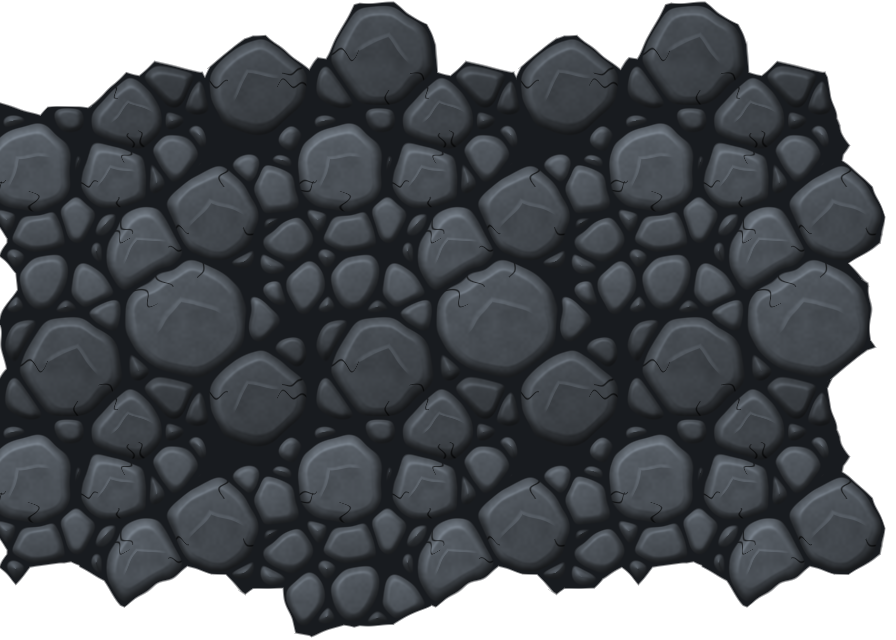
Give the GLSL for this texture, as a Shadertoy shader.

```glsl
// A ragged island of slate rubble: one square tile of boulders and pebbles, repeated.
// Stones are cells of a wrapped power diagram; the exact distance to each cell wall
// gives joints, bevels and outline. Only stones centred on the island are kept.

const float TILES_DOWN = 2.056;      // tiles over the canvas height
const float JOINT = 0.006;           // half width of the dark joints
const float ROUNDING = 0.010;        // softness of stone corners
const float BEVEL = 0.024;           // width of the chamfered rim
const float WOBBLE = 0.014;          // unevenness of the stone edges
const float CRACK = 0.0028;          // half width of cracks
const vec2 LIGHT = vec2(-0.37, 0.93);
const vec3 SLATE = vec3(0.93, 1.0, 1.08);
const vec3 JOINT_COLOR = vec3(0.095, 0.105, 0.12);
const vec3 PAPER = vec3(1.0);
const int GRID = 7;                  // pebbles per tile side
const int BOULDERS = 16;
const int STONES = BOULDERS + GRID * GRID;

// Boulders: centre in the tile, radius
const vec3 BOULDER[BOULDERS] = vec3[](
    vec3(.60, .03, .20), vec3(.69, .36, .155), vec3(.46, .25, .135), vec3(.23, .88, .17),
    vec3(.82, .78, .15), vec3(.09, .51, .15), vec3(.42, .69, .12), vec3(.55, .78, .09),
    vec3(.37, .49, .11), vec3(.88, .44, .09), vec3(.14, .15, .09), vec3(.12, .31, .085),
    vec3(.28, .12, .075), vec3(.92, .29, .085), vec3(.99, .14, .075), vec3(.56, .56, .08));

vec2 hash2(vec2 p) {
    vec3 q = fract(p.xyx * vec3(.1031, .1030, .0973));
    q += dot(q, q.yzx + 33.33);
    return fract((q.xx + q.yz) * q.zy);
}

// Value noise that repeats after a whole period
float noise(vec2 p, float period) {
    vec2 i = floor(p), f = fract(p), o = vec2(0, 1);
    f *= f * (3.0 - 2.0 * f);
    return mix(mix(hash2(mod(i, period)).x, hash2(mod(i + o.yx, period)).x, f.x),
               mix(hash2(mod(i + o.xy, period)).x, hash2(mod(i + o.yy, period)).x, f.x), f.y);
}

vec2 direction(float angle) { return vec2(cos(angle), sin(angle)); }

// Centre and radius of a stone; pebbles sit on a jittered grid
vec3 stone(int i) {
    if (i < BOULDERS) return BOULDER[i];
    int k = i - BOULDERS;
    vec2 cell = vec2(k % GRID, k / GRID);
    vec2 centre = (cell + 0.15 + 0.7 * hash2(cell + 3.0)) / float(GRID);
    return vec3(centre, mix(0.03, 0.065, hash2(cell + 19.0).x));
}

// Is a stone centre on the island?
bool onIsland(vec2 c) {
    float bump = (c.x - 1.105) / 0.262;
    float bottom = 0.213 - 0.168 * exp(-bump * bump);
    float top = 1.85 + 0.0375 * cos(6.2832 * (c.x - 1.235)) - 0.6 * max(0.0, 0.41 - c.x);
    return c.x > 0.03 && c.x < 2.75 && c.y > bottom && c.y < top;
}

// Brightness of a stone face; a: offset from centre, s: depth from rim, n: outward normal
float stoneShade(vec2 a, float r, float s, vec2 n, vec2 seed, float height, float px) {
    vec2 q = a / r, rnd = hash2(seed);
    float facing = dot(n, LIGHT);
    float tone = 0.315 + 0.05 * (rnd.x - 0.5) - 0.06 * smoothstep(0.24, 0.06, abs(height - 0.82));
    float v = tone * (1.0 + 0.15 * clamp(dot(q, LIGHT), -1.0, 1.0));

    // Chamfer, its bright ridge, and shadow towards the joint
    float width = BEVEL * clamp(r / 0.12, 0.5, 1.2);
    v += 0.075 * facing * (1.0 - smoothstep(width - 0.004, width + 0.006, s));
    float ridge = (s - width) / 0.005;
    v += 0.07 * exp(-ridge * ridge) * max(facing, 0.0);
    v *= mix(0.55 + 0.25 * max(facing, 0.0), 1.0, smoothstep(0.0, 0.025, s));

    if (r > 0.1) {
        // Chipped ledge on the face
        float turn = 1.7 + (rnd.y - 0.5);
        float ledge = max(dot(q, direction(turn + 0.6)), dot(q, direction(turn - 0.6))) - 0.24;
        float reach = 1.0 - smoothstep(0.4, 0.6, length(q));
        v += 0.06 * reach * smoothstep(0.0, 0.03, ledge) * (1.0 - smoothstep(0.05, 0.11, ledge));
        v -= 0.025 * reach * smoothstep(-0.4, 0.0, ledge) * (1.0 - smoothstep(0.0, 0.03, ledge));

        // Wandering cracks running in from the rim
        for (int k = 0; k < 3; k++) {
            vec2 h = hash2(seed + float(k) * 7.3 + 1.7);
            vec2 u = direction(6.2832 * h.x);
            float along = dot(q, u), across = dot(q, vec2(-u.y, u.x));
            across += 0.35 * (noise(vec2(along * 5.0 + 20.0, float(k)), 64.0) - 0.5);
            float half_ = CRACK * smoothstep(0.15 + 0.4 * h.y, 0.9, along);
            v *= 1.0 - 0.65 * smoothstep(px, -px, abs(across) * r - half_) * step(0.001, half_);
        }
    }
    return v;
}

void mainImage(out vec4 fragColor, in vec2 fragCoord) {
    float px = TILES_DOWN / iResolution.y;
    vec2 p = fragCoord * px;
    vec2 w = p + WOBBLE * (vec2(noise(p * 16.0, 16.0), noise(p * 16.0 + 5.0, 16.0)) - 0.5);

    // Owning stone: the smallest power distance
    float best = 1e5, r = 0.1;
    vec2 a = vec2(0);
    int owner = 0;
    for (int i = 0; i < STONES; i++) {
        vec3 st = stone(i);
        vec2 d = w - st.xy;
        d -= round(d);
        float power = dot(d, d) - st.z * st.z;
        if (power < best) { best = power; a = d; r = st.z; owner = i; }
    }
    bool kept = onIsland(w - a);

    // Smooth distance and normal of the walls, and distance to the island outline
    float reach = 1.25 * r + 0.01 - length(a);
    float sum = exp(-reach / ROUNDING), outline = 1.0;
    vec2 n = sum * a / max(length(a), 1e-4);
    for (int i = 0; i < STONES; i++) {
        if (i == owner) continue;
        vec3 st = stone(i);
        vec2 d = w - st.xy;
        d -= round(d);
        vec2 toward = a - d;
        float gap = max(length(toward), 1e-4);
        float wall = (dot(d, d) - st.z * st.z - best) / (2.0 * gap);
        float weight = exp(-wall / ROUNDING);
        sum += weight;
        n += weight * toward / gap;
        if (onIsland(w - d) != kept) outline = min(outline, wall);
    }
    float s = -ROUNDING * log(max(sum, 1e-20)) - JOINT;
    n /= max(length(n), 1e-12);

    // Stone face with grain, joints, then the paper around the island
    float v = stoneShade(a, r, s, n, vec2(owner, owner * 3) + 2.0, fract(w.y - a.y), px);
    v *= 0.93 + 0.08 * noise(p * 24.0, 24.0) + 0.06 * noise(p * 90.0, 90.0);
    vec3 color = mix(JOINT_COLOR, v * SLATE, smoothstep(-px, px, s));
    float cover = clamp(0.5 + (kept ? 0.5 : -0.5) * outline / px, 0.0, 1.0);
    fragColor = vec4(mix(PAPER, color, cover), 1.0);
}
```
